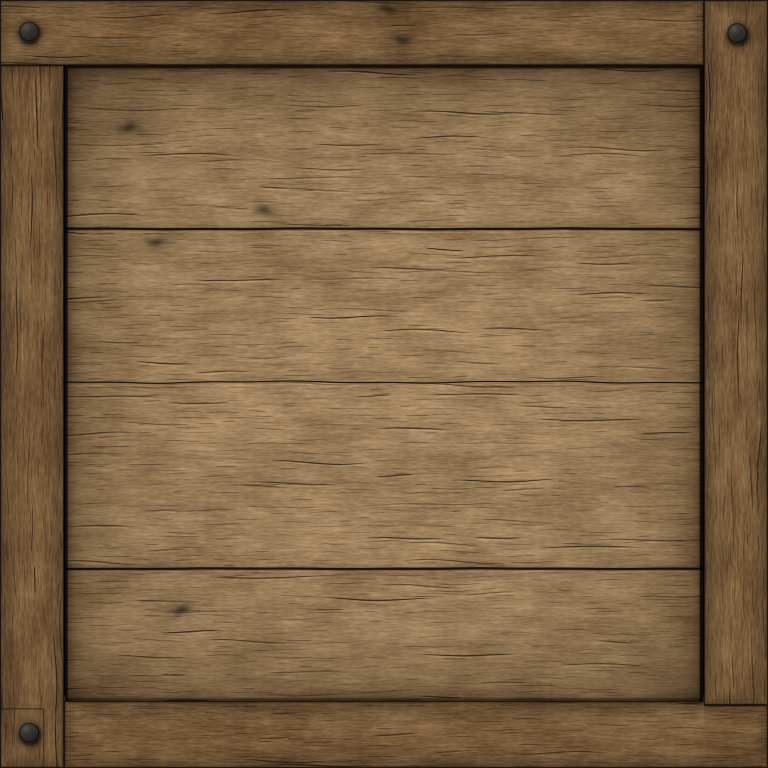
This texture is drawn by a WebGL 2 fragment shader. Its source:

```glsl
#version 300 es
precision highp float;
// Weathered wooden crate side: four sunken planks inside a nailed beam frame.

uniform vec2 u_resolution;
out vec4 fragColor;

const vec3 DARK_WOOD = vec3(0.28, 0.19, 0.105);
const vec3 PALE_WOOD = vec3(0.68, 0.56, 0.405);
const vec3 GAP_COLOR = vec3(0.07, 0.045, 0.025);
const vec3 IRON = vec3(0.22, 0.20, 0.185);
const vec2 PANEL_LO = vec2(0.0840, 0.0870);
const vec2 PANEL_HI = vec2(0.9150, 0.9150);

struct Board { vec2 lo; vec2 hi; bool upright; float seed; float tone; };

vec2 hash2(vec2 p) {
  vec3 q = fract(vec3(p.xyx) * vec3(0.1031, 0.1030, 0.0973));
  q += dot(q, q.yzx + 33.33);
  return fract((q.xx + q.yz) * q.zy);
}

// Cellular noise, roughly centred on zero.
float cellular(vec2 p) {
  vec2 id = floor(p), f = p - id;
  float nearest = 2.0;
  for (int j = -1; j <= 1; j++)
    for (int i = -1; i <= 1; i++) {
      vec2 o = vec2(i, j);
      vec2 r = o + hash2(id + o) - f;
      nearest = min(nearest, dot(r, r));
    }
  return sqrt(nearest) - 0.45;
}

// Soft mask of a stroke with the given half width.
float stroke(float dist, float halfWidth, float px) {
  return 1.0 - smoothstep(max(halfWidth - px, 0.0), halfWidth + px, abs(dist));
}

// Tapered cracks along x, one candidate per cell.
float cracks(vec2 p, vec2 size, float density, float width, float px) {
  vec2 id = floor(p / size);
  float mask = 0.0;
  for (int j = -1; j <= 1; j++)
    for (int i = -1; i <= 1; i++) {
      vec2 c = id + vec2(i, j);
      vec2 place = hash2(c + 17.0), kind = hash2(c + 91.0);
      vec2 r = p - (c + place) * size;
      float reach = size.x * mix(0.15, 0.7, kind.y);
      float taper = 1.0 - abs(r.x) / reach;
      if (kind.x > density || taper < 0.0) continue;
      r.y += size.y * 0.06 * sin(r.x * 5.0 / size.x + 6.28 * place.y);
      float line = stroke(r.y, width * taper, px) * smoothstep(0.0, 0.45, taper);
      mask = max(mask, line * mix(0.4, 1.0, place.x));
    }
  return mask;
}

vec3 wood(vec2 g, float seed, float tone, float px) {
  g += seed * vec2(3.7, 1.31);
  g.y += 0.0012 * sin(g.x * 13.0 + 2.0 * sin(g.y * 23.0)) + 0.0005 * sin(g.x * 41.0 + g.y * 60.0);
  float t = tone;
  t += 0.20 * cellular(g * vec2(26.0, 290.0));
  t += 0.22 * cellular(g * vec2(80.0, 380.0) + 7.0);
  t -= 0.14 * cellular(g * vec2(10.0, 85.0) + 31.0);
  t -= 0.25 * cellular(g * vec2(14.0, 30.0) + 53.0);
  t -= 0.17 * cellular(g * vec2(5.0, 10.0) + 71.0);
  vec3 color = mix(DARK_WOOD, PALE_WOOD, clamp(t, 0.0, 1.1));
  float fine = cracks(g, vec2(0.05, 0.008), 0.6, 0.0005, px);
  float deep = cracks(g + 5.0, vec2(0.12, 0.025), 0.5, 0.0008, px);
  float lip = cracks(g + 5.0 + vec2(0.0, 0.0022), vec2(0.12, 0.025), 0.5, 0.0008, px);
  color *= 1.0 + 0.12 * lip;
  return mix(color, GAP_COLOR * 1.6, max(0.36 * fine, 0.75 * deep));
}

Board pickBoard(vec2 p) {
  if (p.x > 0.9165 && p.y > 0.082) return Board(vec2(0.9165, 0.082), vec2(1.0), true, 2.0, 0.48);
  if (p.y > PANEL_HI.y) return Board(vec2(0.0, PANEL_HI.y), vec2(0.9165, 1.0), false, 3.0, 0.54);
  if (p.x < 0.0835) return Board(vec2(0.0), vec2(0.0835, PANEL_HI.y), true, 5.0, 0.46);
  return Board(vec2(0.0835, 0.0), vec2(1.0, p.x > 0.9165 ? 0.082 : PANEL_LO.y), false, 7.0, 0.49);
}

vec3 frame(vec2 p, float px) {
  Board b = pickBoard(p);
  vec3 color = wood(b.upright ? p.yx : p, b.seed, b.tone, px) * vec3(1.0, 0.97, 0.93);
  vec2 inset = min(p - b.lo, b.hi - p);
  float d = min(inset.x, inset.y);
  color *= 1.0 - 0.40 * exp(-d / 0.011);
  color *= 1.0 + 0.10 * stroke(d - 0.0045, 0.001, px);
  return mix(color, GAP_COLOR, 0.85 * stroke(d, 0.0012, px));
}

vec3 panel(vec2 p, float px) {
  vec3 seams[3] = vec3[3](vec3(0.702, 0.0015, 0.5), vec3(0.5025, 0.0006, 1.3), vec3(0.2595, 0.0015, 0.4));
  float plank = 0.0, gap = 0.0, shade = 0.0, lip = 0.0;
  for (int i = 0; i < 3; i++) {
    float bend = 0.0008 * sin(p.x * 19.0 + float(i)) + 0.0004 * sin(p.x * 53.0);
    float d = p.y - seams[i].x - bend * seams[i].z;
    plank += step(0.0, d);
    gap = max(gap, stroke(d, seams[i].y, px));
    shade += exp(-abs(d) / 0.007) * seams[i].y / 0.0015;
    lip += stroke(d + 0.0042, 0.0008, px);
  }
  vec3 color = wood(p, 11.0 + plank * 2.0, 0.84, px);
  color *= (1.0 - 0.20 * shade) * (1.0 + 0.12 * lip);
  color = mix(color, GAP_COLOR, 0.92 * gap);
  // Shadow cast by the raised frame: left, right, bottom, top.
  vec4 inset = max(vec4(p - PANEL_LO, PANEL_HI - p).xzyw, 0.0);
  vec4 near = 1.0 - vec4(0.55, 0.45, 0.30, 0.50) * exp(-inset / 0.008);
  vec4 wide = 1.0 - vec4(0.30, 0.30, 0.27, 0.33) * exp(-inset / 0.065);
  vec4 slit = 1.0 - vec4(0.75, 0.75, 0.35, 0.65) * (1.0 - smoothstep(0.0025, 0.0055, inset));
  vec4 lit = near * wide * slit;
  float light = max(lit.x * lit.y * lit.z * lit.w, 0.08);
  return color * pow(vec3(light), vec3(0.92, 1.0, 1.12));
}

vec3 addNail(vec3 color, vec2 r, float px) {
  const float RADIUS = 0.0128;
  float d = length(r);
  color *= 1.0 - 0.65 * exp(-max(length(r + vec2(-0.001, 0.003)) - RADIUS, 0.0) / 0.004);
  float light = 0.95 + 0.30 * dot(r, vec2(-0.5, 0.85)) / RADIUS;
  light += 0.4 * exp(-dot(r - vec2(-0.004, 0.005), r - vec2(-0.004, 0.005)) / 0.00002);
  light *= 1.0 - 0.6 * smoothstep(0.78, 1.0, d / RADIUS);
  return mix(color, IRON * light, 1.0 - smoothstep(RADIUS - px, RADIUS + px, d));
}

void main() {
  vec2 p = gl_FragCoord.xy / u_resolution;
  float px = 0.7 / min(u_resolution.x, u_resolution.y);
  bool sunken = all(greaterThan(p, PANEL_LO)) && all(lessThan(p, PANEL_HI));
  vec3 color = sunken ? panel(p, px) : frame(p, px);

  // Small knots, stretched along the grain.
  vec2 knots[6] = vec2[6](vec2(0.505, 0.988), vec2(0.525, 0.949), vec2(0.202, 0.686),
                          vec2(0.236, 0.206), vec2(0.168, 0.833), vec2(0.343, 0.725));
  for (int i = 0; i < 6; i++) {
    vec2 r = (p - knots[i]) / vec2(0.012, 0.006);
    r.y += 0.3 * sin(r.x * 2.0 + float(i));
    color *= 1.0 - 0.38 * exp(-dot(r, r)) - 0.10 * exp(-0.12 * dot(r, r));
  }

  // Patch joint in the lower left corner, then the nails.
  float joint = max(stroke(p.y - 0.077, 0.0007, px) * step(p.x, 0.057),
                    stroke(p.x - 0.057, 0.0007, px) * step(p.y, 0.077));
  color *= 1.0 - 0.4 * joint;
  color = addNail(color, p - vec2(0.038, 0.959), px);
  color = addNail(color, p - vec2(0.960, 0.957), px);
  color = addNail(color, p - vec2(0.038, 0.046), px);
  fragColor = vec4(color, 1.0);
}
```
